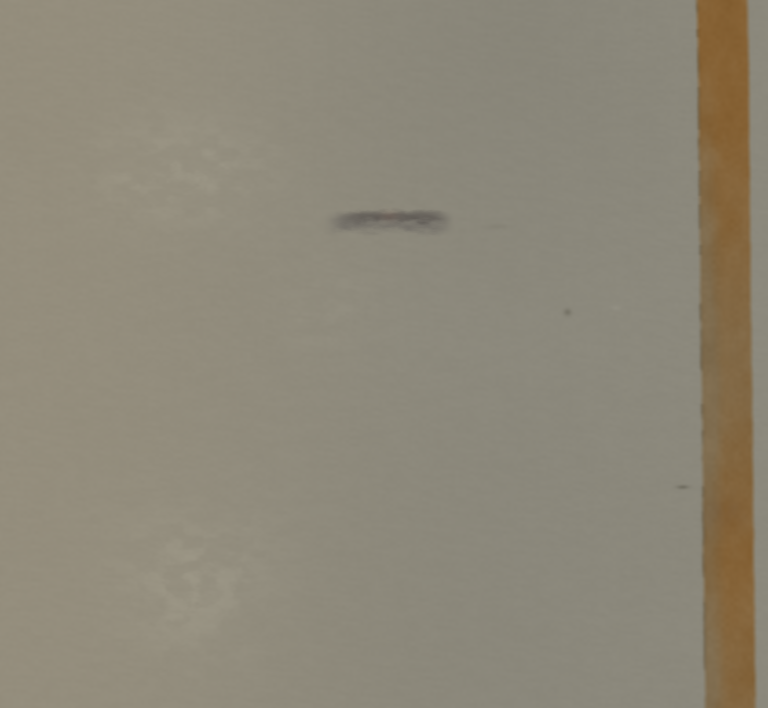
This texture is drawn by a WebGL 1 fragment shader. Its source:

```glsl
precision highp float;
uniform vec2 u_resolution;

#define WALL_WARM vec3(0.582, 0.556, 0.490)
#define WALL_COOL vec3(0.548, 0.536, 0.488)
#define OCHRE vec3(0.525, 0.382, 0.205)
#define TAN vec3(0.500, 0.415, 0.290)
#define SMUDGE_DARK vec3(0.355, 0.335, 0.315)
#define SMUDGE_GREY vec3(0.440, 0.425, 0.400)
#define STRIPE_LEFT 0.9185
#define STRIPE_WIDTH 0.0655
#define STRIPE_LEAN 0.0105
#define GRAIN 0.008

float hash(vec2 p) {
  return fract(sin(dot(p, vec2(127.1, 311.7))) * 43758.5453);
}

float noise(vec2 p) {
  vec2 i = floor(p), f = fract(p);
  f = f * f * (3.0 - 2.0 * f);
  return mix(mix(hash(i), hash(i + vec2(1.0, 0.0)), f.x),
             mix(hash(i + vec2(0.0, 1.0)), hash(i + vec2(1.0)), f.x), f.y);
}

float fbm(vec2 p) {
  float sum = 0.0, amp = 0.5;
  for (int i = 0; i < 4; i++) {
    sum += amp * noise(p);
    p = p * 2.03 + 17.3;
    amp *= 0.5;
  }
  return sum / 0.9375;
}

// Soft elliptical spot: 1 at the centre, fading over the radii
float spot(vec2 p, vec2 center, vec2 radius) {
  vec2 d = (p - center) / radius;
  return exp(-dot(d, d));
}

// Flat-topped bar with soft ends and edges
float bar(vec2 p, vec2 center, vec2 halfSize, vec2 soft) {
  vec2 d = abs(p - center);
  vec2 m = 1.0 - smoothstep(halfSize - soft, halfSize + soft, d);
  return m.x * m.y;
}

vec3 wall(vec2 uv) {
  float cloud = fbm(uv * 3.5) - 0.5;
  vec3 col = mix(WALL_WARM, WALL_COOL, smoothstep(0.0, 0.75, uv.x + 0.06 * cloud));
  col += 0.012 * cloud;
  col -= 0.013 * spot(uv, vec2(0.62, 0.95), vec2(0.22, 0.3));
  col -= 0.007 * spot(uv, vec2(0.55, 0.2), vec2(0.2, 0.35));

  // Pale worn patches with broken brushwork
  float wear = smoothstep(0.35, 0.75, fbm(uv * vec2(44.0, 60.0)));
  float patches = spot(uv, vec2(0.235, 0.755), vec2(0.11, 0.07))
                + spot(uv, vec2(0.255, 0.175), vec2(0.09, 0.10))
                + 0.4 * spot(uv, vec2(0.42, 0.56), vec2(0.06, 0.08));
  col += vec3(0.036, 0.037, 0.034) * patches * (0.2 + 0.8 * wear);

  // Fine, mostly horizontal brush marks
  float strokes = noise(vec2(uv.x * 65.0, uv.y * 190.0 + uv.x * 18.0));
  col += GRAIN * (strokes - 0.5 + 0.8 * (noise(uv * 210.0) - 0.5));
  return col;
}

vec3 addMarks(vec3 col, vec2 uv) {
  // Wide grey smear under a ragged dark ridge
  float rough = fbm(uv * vec2(60.0, 130.0));
  vec2 q = uv + vec2(0.0, 0.010) * (rough - 0.5);
  float x = (q.x - 0.505) / 0.075;
  q.y += 0.003 * x * x;
  float smear = bar(q, vec2(0.506, 0.687), vec2(0.072, 0.012), vec2(0.016, 0.008));
  float ridge = bar(q, vec2(0.514, 0.695), vec2(0.060, 0.006), vec2(0.020, 0.006));
  col = mix(col, SMUDGE_GREY, smear * (0.5 + 0.5 * rough));
  col = mix(col, SMUDGE_DARK, ridge * (0.4 + 0.55 * rough));
  col += vec3(0.035, 0.012, 0.005) * spot(uv, vec2(0.507, 0.695), vec2(0.011, 0.008));

  // Small specks and faint scuffs
  col -= 0.085 * spot(uv, vec2(0.739, 0.559), vec2(0.005, 0.005));
  col -= 0.10 * spot(uv, vec2(0.889, 0.312), vec2(0.008, 0.003));
  col -= 0.022 * spot(uv, vec2(0.647, 0.680), vec2(0.016, 0.004));
  col += 0.020 * spot(uv, vec2(0.802, 0.565), vec2(0.006, 0.004));
  return col;
}

vec3 addStripe(vec3 col, vec2 uv, float px) {
  float wobble = 0.002 * (fbm(vec2(uv.y * 45.0, 3.0)) - 0.5);
  float left = STRIPE_LEFT - STRIPE_LEAN * uv.y + wobble;
  float t = (uv.x - left) / STRIPE_WIDTH;
  float soft = (0.0030 + px) / STRIPE_WIDTH;
  float mask = smoothstep(-soft, soft, t) * (1.0 - smoothstep(1.0 - soft, 1.0 + soft, t));

  // Ochre paint, duller through the middle and along the left edge
  float mottle = fbm(uv * vec2(40.0, 22.0));
  float leftSide = 1.0 - smoothstep(0.1, 0.5, t);
  float dull = 0.75 * spot(uv, vec2(0.94, 0.48), vec2(1.0, 0.22))
             + 0.75 * leftSide * (1.0 - smoothstep(0.65, 0.95, uv.y))
             + 0.5 * (1.0 - smoothstep(0.0, 0.22, uv.y));
  vec3 paint = mix(OCHRE, TAN, clamp(dull + 0.5 * (mottle - 0.5), 0.0, 1.2));
  paint += 0.05 * (mottle - 0.5) + 0.014 * (noise(uv * 170.0) - 0.5);
  paint -= vec3(0.05, 0.05, 0.03) * spot(uv, vec2(0.94, 0.275), vec2(0.03, 0.025)) * mottle;

  // Faint broken line along the left border
  float border = exp(-pow((uv.x - left) / 0.003, 2.0));
  col = mix(col, paint, mask);
  return col - 0.05 * border * smoothstep(0.25, 0.75, noise(vec2(uv.y * 85.0, 7.0)));
}

void main() {
  vec2 uv = gl_FragCoord.xy / u_resolution;
  vec3 col = addMarks(wall(uv), uv);
  col = addStripe(col, uv, 1.0 / u_resolution.x);
  gl_FragColor = vec4(clamp(col, 0.0, 1.0), 1.0);
}
```
